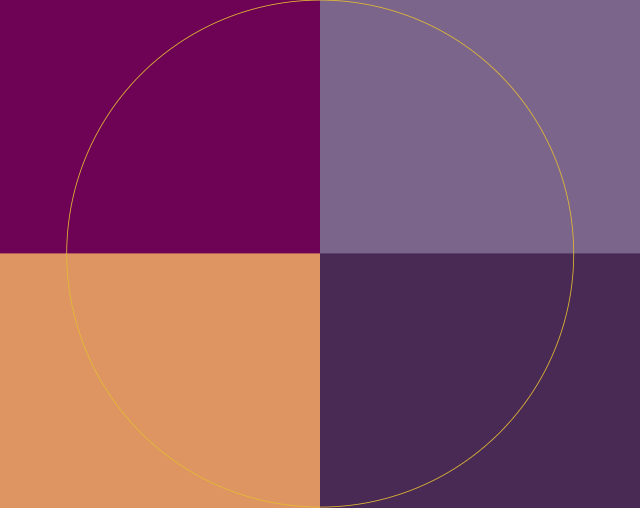
Write a Shadertoy shader that draws this background.

```glsl
// Four flat colour quadrants with a hairline gold ring around their centre.
// The quadrants are blended by smoothed half-plane steps; the ring is a
// circle distance function whose line coverage is box-filtered per pixel.

const vec3 MAGENTA  = vec3(0.430, 0.006, 0.328);
const vec3 LAVENDER = vec3(0.482, 0.396, 0.545);
const vec3 APRICOT  = vec3(0.871, 0.584, 0.380);
const vec3 PLUM     = vec3(0.286, 0.165, 0.335);
const vec3 GOLD     = vec3(0.890, 0.730, 0.200);

// Lengths are in canvas heights, measured from the canvas centre.
const vec2  SPLIT       = vec2(0.0, 0.0012);
const vec2  RING_CENTRE = vec2(0.0004, 0.0008);
const float RING_RADIUS = 0.4990;
const float RING_WIDTH  = 0.0016;

// Share of a pixel lying on the positive side of an edge.
float edgeCoverage(float dist, float pixel) {
    return clamp(dist / pixel + 0.5, 0.0, 1.0);
}

// Share of a pixel covered by a line, also when thinner than the pixel.
float lineCoverage(float dist, float width, float pixel) {
    return edgeCoverage(dist + 0.5 * width, pixel)
         - edgeCoverage(dist - 0.5 * width, pixel);
}

void mainImage(out vec4 fragColor, in vec2 fragCoord) {
    float pixel = 1.0 / iResolution.y;
    vec2 p = (fragCoord - 0.5 * iResolution.xy) * pixel;

    // Quadrants
    float right = edgeCoverage(p.x - SPLIT.x, pixel);
    float upper = edgeCoverage(p.y - SPLIT.y, pixel);
    vec3 lowerRow = mix(APRICOT, PLUM, right);
    vec3 upperRow = mix(MAGENTA, LAVENDER, right);
    vec3 color = mix(lowerRow, upperRow, upper);

    // Ring
    float ringDist = length(p - RING_CENTRE) - RING_RADIUS;
    color = mix(color, GOLD, lineCoverage(ringDist, RING_WIDTH, pixel));

    fragColor = vec4(color, 1.0);
}
```
